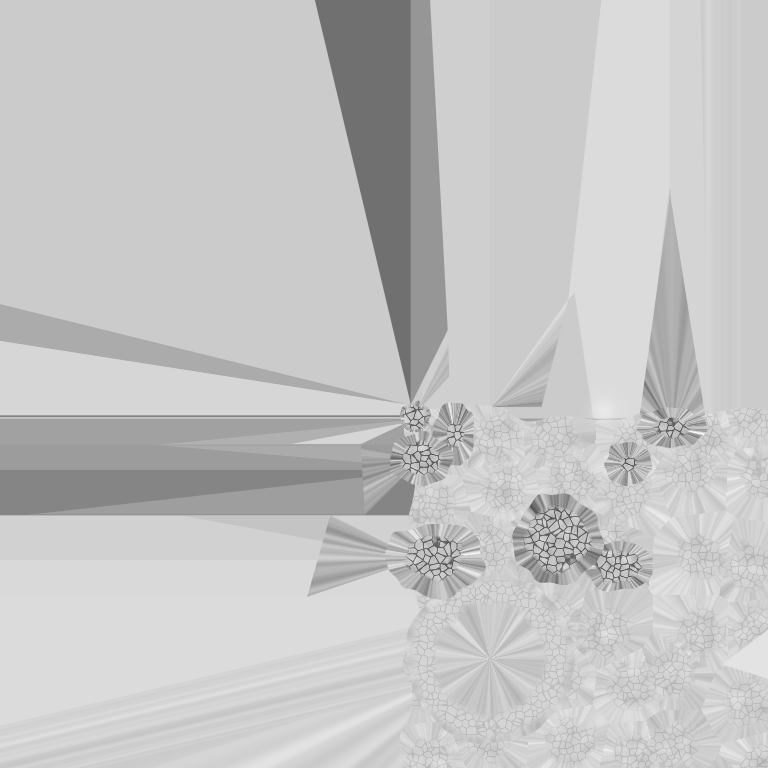
This background is drawn by a WebGL 1 fragment shader. Its source:

```glsl
precision highp float;
uniform vec2 u_resolution;
vec2 p;      // position, measured from the top left
float tone;  // grey level painted so far

vec2 hash2(vec2 c) {
  return fract(sin(vec2(dot(c, vec2(127.1, 311.7)), dot(c, vec2(269.5, 183.3)))) * 43758.5);
}

// Gradient noise
float slope(vec2 cell, vec2 d) { return dot(hash2(cell) * 2. - 1., d); }
float noise(vec2 q) {
  vec2 i = floor(q), f = q - i, u = f * f * (3. - 2. * f), e = vec2(1, 0);
  return mix(mix(slope(i, f), slope(i + e, f - e), u.x),
             mix(slope(i + e.yx, f - e.yx), slope(i + 1., f - 1.), u.x), u.y);
}

float cover(float d) { return clamp(d * u_resolution.y + .5, 0., 1.); }
void paint(float value, float mask) { tone = mix(tone, value, mask); }

// Convex shapes, corners clockwise on screen
float side(vec2 a, vec2 b) {
  vec2 e = normalize(b - a);
  return e.x * (p.y - a.y) - e.y * (p.x - a.x);
}
float tri(vec4 ab, vec2 c) {
  return cover(min(side(ab.xy, ab.zw), min(side(ab.zw, c), side(c, ab.xy))));
}
float quad(vec4 ab, vec4 cd) {
  return cover(min(min(side(ab.xy, ab.zw), side(ab.zw, cd.xy)),
                   min(side(cd.xy, cd.zw), side(cd.zw, ab.xy))));
}

// Faceted radial streaks
float rays(vec2 d, float seed) {
  vec2 n = d / max(length(d), .0001);
  float t = noise(n * 4. + seed) * 6.;
  return (floor(t) + smoothstep(.4, .6, fract(t))) / 6. + .8 * noise(n * 13. + seed);
}

// Fine web of cell borders
float web(vec2 q) {
  float near = 9., next = 9.;
  for (int y = -1; y <= 1; y++)
    for (int x = -1; x <= 1; x++) {
      vec2 c = floor(q) + vec2(x, y);
      float d = length(c + hash2(c) - q);
      next = min(next, max(near, d));
      near = min(near, d);
    }
  return 1. - smoothstep(.03, .22, next - near);
}

// Pale crowd of jittered bursts
float crowd() {
  vec2 g = p / .085, delta = vec2(9), id;
  for (int y = -1; y <= 1; y++)
    for (int x = -1; x <= 1; x++) {
      vec2 c = floor(g) + vec2(x, y), d = g - c - .2 - .6 * hash2(c);
      if (dot(d, d) < dot(delta, delta)) { delta = d; id = c; }
    }
  vec2 h = hash2(id);
  float rim = smoothstep(.25, .45, length(delta) + .2 * noise(g * 5.));
  float core = .82 + .1 * noise(p * 60.) - .09 * web(p * 110.);
  return mix(core, .79 + .05 * h.x + .12 * rays(delta, h.y * 40.), rim);
}

// Dark burst: crackled core within a collar of rays
void burst(vec2 c, vec2 reach, float core, float base) {
  vec2 q = (p - c) / reach;
  float r = length(q) + .25 * noise(q * 2. + c * 50.);
  float crackle = .77 + .15 * noise(p * 90.) - .4 * web(p * 105.);
  float collar = base + .42 * rays(q, c.x * 70.);
  paint(mix(crackle, collar, smoothstep(core - .08, core + .08, r)), cover((1. - r) * reach.y));
}

// Streaked triangle whose rays meet at c
void shard(vec4 ab, vec2 c, float base) {
  paint(base + .3 * rays(p - c, c.y * 60.), tri(ab, c));
}

void main() {
  p = gl_FragCoord.xy / u_resolution;
  p.y = 1. - p.y;

  // Tall panels
  tone = mix(.795, .81, cover(p.x - .55) * cover(.638 - p.x));
  paint(.83, cover(p.x - .872));
  paint(.805 + .06 * noise(vec2(p.x * 130., 3.5)), cover(p.x - .912 - .02 * p.y));
  paint(.795, cover(p.x - .964));
  paint(.44, tri(vec4(.41, 0, .535, 0), vec2(.535, .527)));
  paint(.59, quad(vec4(.535, 0, .56, 0), vec4(.583, .43, .535, .527)));
  paint(.86, quad(vec4(.783, 0, .872, 0), vec4(.872, .25, .74, .39)));
  paint(.86, quad(vec4(.744, .355, .872, .24), vec4(.833, .56, .775, .56)));

  // Level bands and their long wedges
  paint(.67, tri(vec4(0, .396, .531, .527), vec2(0, .444)));
  paint(.84, quad(vec4(0, .444, .531, .527), vec4(.54, .545, 0, .545)));
  paint(.63, cover(p.y - .545));
  paint(.61, cover(p.y - .579));
  paint(.52, cover(p.y - .612));
  paint(.82, cover(p.y - .671));
  paint(.85, cover(p.y - .729));
  paint(.86, cover(p.y - .777));
  paint(.5, cover(.0012 - abs(p.y - .542)) * cover(.53 - p.x));
  paint(.69, tri(vec4(.21, .579, .53, .547), vec2(.47, .579)));
  paint(.84, tri(vec4(.38, .578, .53, .55), vec2(.47, .578)));
  paint(.67, tri(vec4(.21, .58, .47, .58), vec2(.53, .607)));
  paint(.62, tri(vec4(.04, .67, .53, .615), vec2(.475, .67)));
  paint(.77, tri(vec4(.24, .672, .43, .672), vec2(.53, .725)));

  // Slanted streaks and the lower fan
  float slant = p.y + .24 * p.x;
  vec2 wheel = p - vec2(.638, .858);
  paint(.82 + .11 * noise(vec2(slant * 85., 1.5)) + .06 * noise(vec2(slant * 240., 7.5)),
        cover(slant - .945));
  paint(.81 + .14 * rays(wheel, 5.), cover(slant - 1.03) * cover(p.y - .84));

  // Crowd with ragged borders
  paint(crowd(), cover(min(p.x, p.y) - .535 + .04 * noise(p * 14.)));

  // Shards around the crowd
  shard(vec4(.583, .43, .585, .49), vec2(.54, .54), .73);
  shard(vec4(.74, .39, .705, .53), vec2(.64, .53), .73);
  shard(vec4(.872, .25, .918, .54), vec2(.875, .56), .68);
  shard(vec4(.833, .54, .873, .25), vec2(.876, .56), .66);
  shard(vec4(.475, .67, .47, .58), vec2(.548, .598), .64);
  shard(vec4(.4, .777, .43, .671), vec2(.545, .728), .72);

  // Great wheel with a crackled rim
  float radius = length(wheel) + .012 * noise(p * 25.);
  float spokes = smoothstep(.008, .022, abs(radius - .087));
  paint(mix(.83 - .09 * web(p * 110.), .79 + .15 * rays(wheel, 9.), spokes), cover(.11 - radius));

  // Dark bursts
  burst(vec2(.541, .543), vec2(.02), .75, .68);
  burst(vec2(.592, .565), vec2(.026, .042), .4, .66);
  burst(vec2(.548, .598), vec2(.042, .034), .6, .66);
  burst(vec2(.567, .727), vec2(.063, .05), .55, .72);
  burst(vec2(.806, .737), vec2(.045, .032), .65, .68);
  burst(vec2(.727, .702), vec2(.058), .7, .62);
  burst(vec2(.875, .557), vec2(.045, .026), .5, .66);
  burst(vec2(.818, .604), vec2(.03, .028), .35, .68);

  // Pale glow and petal
  paint(.91, exp(-pow(length(p - vec2(.787, .535)) * 63., 2.)));
  paint(.89, tri(vec4(.94, .865, 1.02, .805), vec2(1.02, .89)));
  gl_FragColor = vec4(vec3(tone), 1);
}
```
